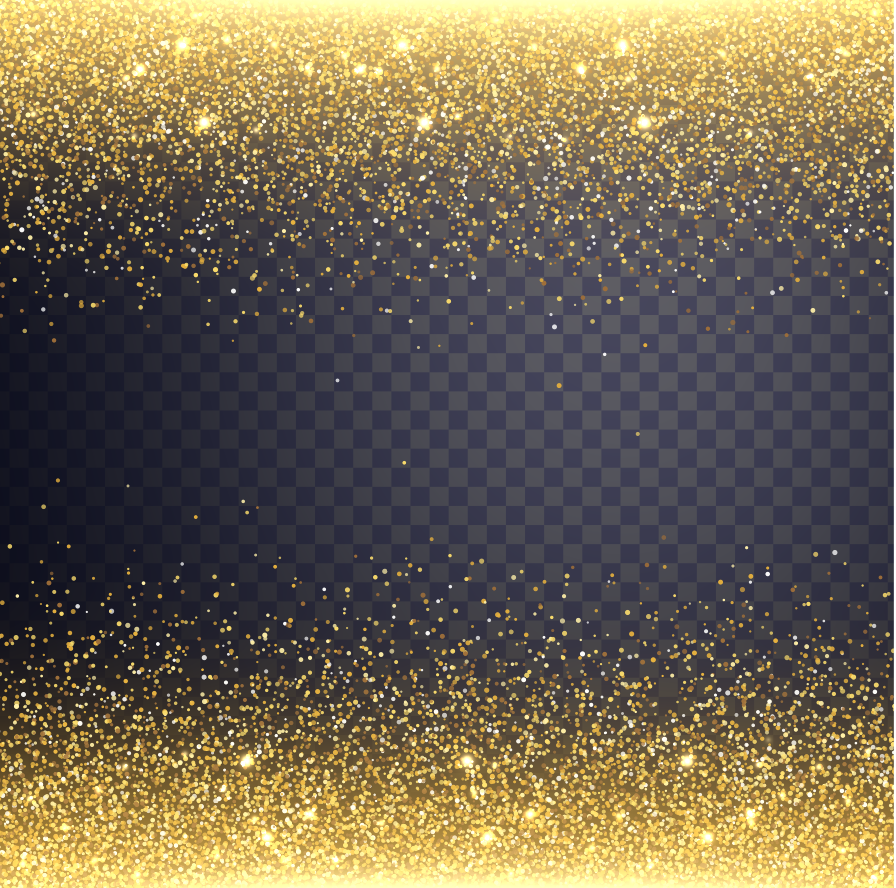
A Shadertoy shader for this background:

```glsl
// Gold glitter falling from the top and rising from the bottom of a dark checkerboard.
// Rotated layers of cellular dots thin out towards the middle; soft gradients
// add the golden haze, and repeated sparkles sit inside the two dense bands.

vec3 hash3(vec2 cell) {
    vec3 v = fract(cell.xyx * vec3(0.1031, 0.1030, 0.0973));
    v += dot(v, v.yxz + 33.33);
    return fract((v.xxy + v.yzz) * v.zyx);
}

float edgeDistance(float y) {
    return min(y, 1.0 - y);
}

// Navy and grey squares lit by a broad spot right of the centre
vec3 checkerboard(vec2 p, float pixel) {
    vec2 q = vec2(p.x, 1.0 - p.y) / 0.0215;
    vec2 wave = (abs(fract(q * 0.5) - 0.5) - 0.25) * 2.0 * 0.0215 / pixel;
    vec2 side = clamp(wave, -0.5, 0.5) * 2.0;
    float lighter = 0.5 - 0.5 * side.x * side.y;
    float spot = exp(-dot((p - vec2(0.70, 0.68)) * vec2(1.75, 1.5),
                          (p - vec2(0.70, 0.68)) * vec2(1.75, 1.5)));
    vec3 navy = mix(vec3(0.0, 0.008, 0.06), vec3(0.27, 0.27, 0.36), spot);
    vec3 grey = mix(vec3(0.005, 0.01, 0.06), vec3(0.36, 0.36, 0.39), spot);
    return mix(navy, grey, lighter);
}

vec3 glitterColor(float pick, float dense) {
    vec3 color = mix(vec3(0.62, 0.43, 0.22), vec3(0.90, 0.69, 0.24), step(0.20, pick));
    color = mix(color, vec3(0.98, 0.86, 0.42), step(0.52, pick));
    color = mix(color, vec3(1.0, 0.94, 0.66), step(0.80, pick));
    color = mix(color, vec3(1.0), step(0.92, pick));
    return mix(color, vec3(1.0, 0.91, 0.52), 0.25 * dense);
}

// One sparkle: a hot core inside a warm halo
vec3 sparkle(float dist, float size) {
    float r = dist / size;
    return vec3(1.0, 0.95, 0.75) * exp(-r * r * 2.5)
         + vec3(0.55, 0.43, 0.16) * exp(-r * 1.3);
}

void mainImage(out vec4 fragColor, in vec2 fragCoord) {
    vec2 p = fragCoord / iResolution.y;
    float pixel = 1.0 / iResolution.y;
    float width = iResolution.x * pixel;
    float depth = edgeDistance(p.y);
    float upper = step(0.5, p.y);
    vec3 color = checkerboard(p, pixel);

    // Golden haze behind the glitter
    vec3 hazeColor = mix(vec3(0.66, 0.51, 0.20), vec3(0.70, 0.57, 0.32), upper);
    color = mix(color, hazeColor, 0.95 * exp(-pow(depth / 0.165, 2.0)));

    // Glitter dots, each kept inside its own cell
    for (int i = 0; i < 9; i++) {
        float layer = float(i);
        float angle = 0.4 + layer * 1.13;
        mat2 turn = mat2(cos(angle), sin(angle), -sin(angle), cos(angle));
        float size = 0.0088 + 0.0003 * layer;
        vec2 q = turn * p / size + 0.37 * layer;
        vec2 cell = floor(q);
        vec3 place = hash3(cell + 171.0 * layer + 500.0);
        vec3 look = hash3(cell + 93.0 * layer + 900.0);
        vec2 offset = (fract(q) - mix(vec2(0.31), vec2(0.69), place.xy)) * size;
        float dotDepth = edgeDistance(p.y - (offset * turn).y);
        float density = pow(max(1.0 - dotDepth / 0.44, 0.0), 2.6);
        float radius = mix(0.0012, 0.0029, look.x);
        float cover = 1.0 - smoothstep(-0.6, 0.6, (length(offset) - radius) / pixel);
        cover *= step(place.z, density) * mix(0.65, 1.0, look.z);
        color = mix(color, glitterColor(look.y, density), cover);
    }

    // Scattered small sparkles in the dense bands
    for (int i = 0; i < 2; i++) {
        vec2 q = p / 0.07 + 0.43 * float(i);
        vec3 place = hash3(floor(q) + 37.0 * float(i) + 200.0);
        vec2 offset = (fract(q) - mix(vec2(0.35), vec2(0.65), place.xy)) * 0.07;
        float shown = step(place.z, 0.4) * (1.0 - smoothstep(0.13, 0.19, depth));
        float fade = 1.0 - smoothstep(0.014, 0.024, length(offset));
        color += 0.6 * shown * fade * sparkle(length(offset), 0.005);
    }

    // Three rows of large sparkles per band
    for (int row = 0; row < 3; row++) {
        float k = float(row);
        vec2 top = row == 0 ? vec2(0.230, 0.138) : row == 1 ? vec2(0.205, 0.051) : vec2(0.158, 0.078);
        vec2 base = row == 0 ? vec2(0.278, 0.143) : row == 1 ? vec2(0.301, 0.057) : vec2(0.349, 0.083);
        vec2 start = mix(base, top, upper);
        for (int column = 0; column < 3; column++) {
            vec2 center = start + vec2(0.248 * float(column), 0.0);
            color += sparkle(length(vec2(p.x, depth) - center), 0.0085 - 0.001 * k);
        }
    }

    // Pale light along both edges, strongest at their middles
    float middle = exp(-pow(abs(p.x / width - 0.53) / 0.36, 4.0));
    float rim = exp(-depth / mix(0.022, 0.034, upper)) * mix(0.3, 0.95, middle);
    color = mix(color, vec3(1.0, 0.95, 0.73), rim);
    color += vec3(0.16, 0.13, 0.05) * exp(-depth / 0.07);

    // Thin white margin on the right
    float margin = smoothstep(-0.5, 0.5, (p.x / width - 0.9975) * iResolution.x);
    fragColor = vec4(mix(min(color, 1.0), vec3(1.0), margin), 1.0);
}
```
